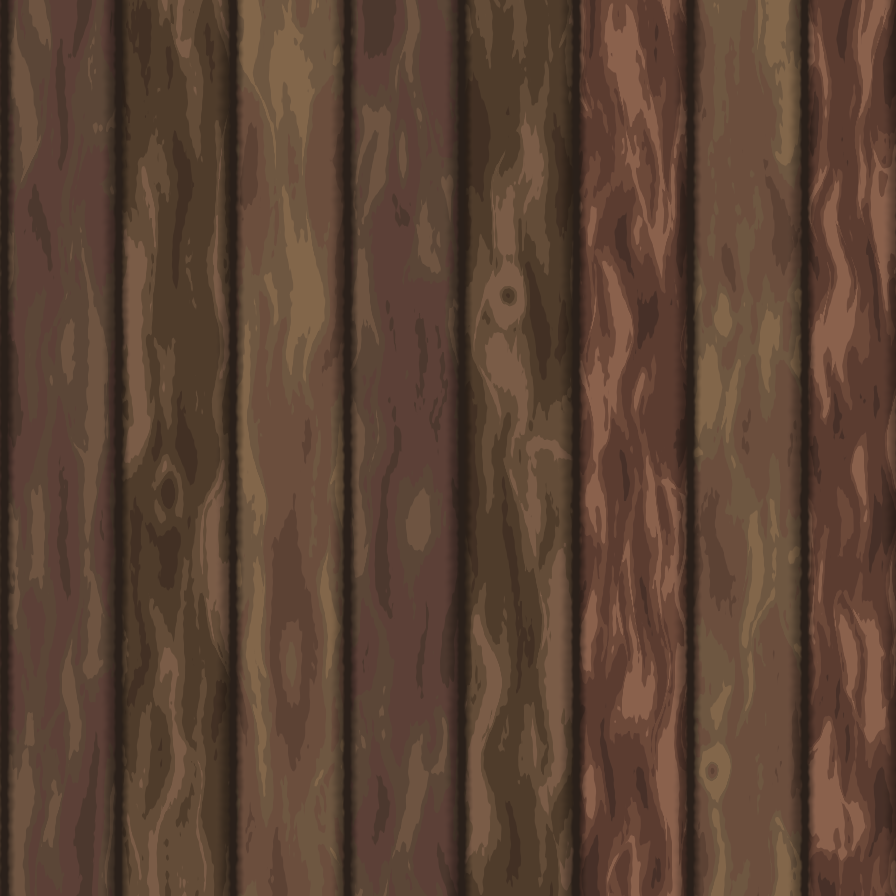
A WebGL 2 fragment shader for this texture:

```glsl
#version 300 es
precision highp float;

uniform vec2 u_resolution;
out vec4 fragColor;

const float PITCH = 0.1276;
const float FIRST_SEAM = 0.005;
const vec3 SEAM = vec3(0.165, 0.125, 0.10);

// Palette of each plank: 0 plum, 1 olive, 2 tan, 3 russet
const int KIND[8] = int[8](0, 1, 2, 0, 1, 3, 2, 3);

// Tones run from dark to light
const vec3 TONES[16] = vec3[16](
    vec3(0.30, 0.22, 0.18), vec3(0.36, 0.25, 0.215), vec3(0.355, 0.275, 0.215), vec3(0.43, 0.33, 0.255),
    vec3(0.26, 0.19, 0.14), vec3(0.31, 0.235, 0.17), vec3(0.39, 0.30, 0.22), vec3(0.48, 0.36, 0.28),
    vec3(0.36, 0.26, 0.205), vec3(0.42, 0.305, 0.24), vec3(0.43, 0.34, 0.255), vec3(0.51, 0.40, 0.29),
    vec3(0.28, 0.19, 0.155), vec3(0.355, 0.235, 0.19), vec3(0.425, 0.285, 0.225), vec3(0.54, 0.38, 0.30));

// Figures in the wood: centre and radii, light arches alternating with dark knots
const vec4 FIGURES[6] = vec4[6](
    vec4(0.326, 0.27, 0.035, 0.16), vec4(0.187, 0.45, 0.030, 0.055),
    vec4(0.810, 0.65, 0.028, 0.10), vec4(0.797, 0.14, 0.024, 0.035),
    vec4(0.450, 0.82, 0.024, 0.12), vec4(0.567, 0.67, 0.030, 0.040));

vec2 hashGradient(vec2 cell) {
    vec3 q = fract(vec3(cell.xyx) * vec3(0.1031, 0.1030, 0.0973));
    q += dot(q, q.yzx + 33.33);
    float angle = 6.2832 * fract((q.x + q.y) * q.z);
    return vec2(cos(angle), sin(angle));
}

float gradientNoise(vec2 p) {
    vec2 i = floor(p), f = p - i;
    vec2 s = f * f * f * (f * (f * 6.0 - 15.0) + 10.0);
    float a = dot(hashGradient(i), f);
    float b = dot(hashGradient(i + vec2(1, 0)), f - vec2(1, 0));
    float c = dot(hashGradient(i + vec2(0, 1)), f - vec2(0, 1));
    float d = dot(hashGradient(i + vec2(1, 1)), f - vec2(1, 1));
    return mix(mix(a, b, s.x), mix(c, d, s.x), s.y);
}

// Concentric rings that fade away from the centre
float ringFigure(vec2 p, vec4 figure) {
    float r = length((p - figure.xy) / figure.zw);
    return cos(r * 5.5) * exp(-1.6 * r * r);
}

float figures(vec2 p) {
    float sum = 0.0;
    for (int i = 0; i < 6; i++) {
        float lightness = i % 2 == 0 ? 0.40 : -0.55;
        sum += lightness * ringFigure(p, FIGURES[i]);
    }
    return sum;
}

// Vertical grain: broad patches, fine streaks and pale contour lines
float grain(vec2 p, float plank, float fineness) {
    vec2 q = vec2(p.x / PITCH, p.y) + plank * vec2(17.3, 9.7);
    q.x += 0.16 * gradientNoise(q * vec2(2.0, 11.0));
    float broad = gradientNoise(q * vec2(2.3, 4.5) * fineness);
    float fine = gradientNoise(q * vec2(6.5, 7.0) * fineness + 31.0);
    float contour = 1.0 - smoothstep(0.0, 0.06, abs(broad - 0.13));
    float ragged = gradientNoise(p * vec2(230.0, 75.0) + 5.0);
    return 0.65 * broad + 0.60 * fine + 0.16 * contour + 0.09 * ragged;
}

float above(float level, float value, float blur) {
    return smoothstep(level - blur, level + blur, value);
}

vec3 woodColor(int kind, float height, float highLevel, float blur) {
    int first = kind * 4;
    vec3 color = mix(TONES[first], TONES[first + 1], above(-0.27, height, blur));
    color = mix(color, TONES[first + 2], above(0.03, height, blur));
    return mix(color, TONES[first + 3], above(highLevel, height, blur));
}

void main() {
    vec2 p = gl_FragCoord.xy / u_resolution;

    // Plank under this point and its edges
    float plank = clamp(floor((p.x - FIRST_SEAM) / PITCH), 0.0, 7.0);
    float left = FIRST_SEAM + plank * PITCH;
    float right = min(left + PITCH, 1.0 + FIRST_SEAM);
    int kind = KIND[int(plank)];

    // Stepped wood tones
    float fineness = kind == 3 ? 1.4 : 1.0;
    float height = grain(p, plank, fineness) + figures(p);
    float blur = clamp(fwidth(height) * 0.6, 0.004, 0.04);
    vec3 color = woodColor(kind, height, kind == 3 ? 0.19 : 0.23, blur);

    // Rounded plank edges, deeper on the right
    float wobble = 0.002 * gradientNoise(p * vec2(90.0, 110.0));
    float fromLeft = abs(p.x - left) + wobble;
    float fromRight = abs(right - p.x) + wobble;
    color *= mix(0.68, 1.0, smoothstep(0.005, 0.013, fromLeft));
    color *= mix(0.66, 1.0, smoothstep(0.005, 0.020, fromRight));

    // Dark gap between planks
    float gap = 1.0 - smoothstep(0.0025, 0.0065, min(fromLeft, fromRight));
    fragColor = vec4(mix(color, SEAM, gap), 1.0);
}
```
